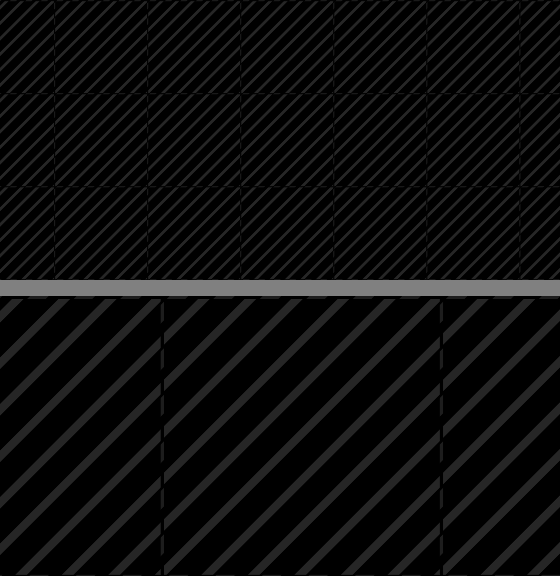
Top, the full canvas; bottom, a detail of the centre.
Write a WebGL 1 fragment shader that draws this pattern.

```glsl
precision highp float;

uniform vec2 u_resolution;

const vec3 BACKGROUND = vec3(0.0);
const vec3 STRIPE_COLOR = vec3(0.15);

const float TILE_SIZE = 0.3323;                  // in canvas heights
const vec2 TILE_ORIGIN = vec2(0.1953, 0.0026);   // from the upper left
const float STRIPES_PER_TILE = 6.0;
const float STRIPE_WIDTH = 0.25;                 // share of one stripe period
const float STRIPE_PHASE = -0.07;
const float SEAM_HALF_WIDTH = 0.006;             // in tile units
const float SEAM_SHIFT = 0.4;                    // in stripe periods
const float SEAM_STRENGTH = 0.75;

// Coverage of diagonal stripes rising to the right
float diagonalStripes(vec2 local, float count, float phase, float width, float blur) {
  float offset = fract((local.x + local.y) * count - phase + 0.5) - 0.5;
  return 1.0 - smoothstep(-blur, blur, abs(offset) - 0.5 * width);
}

// Coverage of the thin band along the tile borders
float seamBand(vec2 local, float halfWidth, float blur) {
  vec2 border = min(local, 1.0 - local);
  float distanceToBorder = min(border.x, border.y);
  return 1.0 - smoothstep(-blur, blur, distanceToBorder - halfWidth);
}

void main() {
  vec2 position = gl_FragCoord.xy / u_resolution.y;
  position.y = 1.0 - position.y;
  vec2 local = fract((position - TILE_ORIGIN) / TILE_SIZE);

  // Half a pixel, in tile units and in stripe periods
  float tileBlur = 0.5 / (u_resolution.y * TILE_SIZE);
  float stripeBlur = tileBlur * STRIPES_PER_TILE * sqrt(2.0);

  float stripes = diagonalStripes(local, STRIPES_PER_TILE, STRIPE_PHASE,
                                  STRIPE_WIDTH, stripeBlur);

  // Displaced, slightly dimmer dashes where tiles meet
  float dashes = SEAM_STRENGTH * diagonalStripes(local, STRIPES_PER_TILE,
                                                 STRIPE_PHASE + SEAM_SHIFT,
                                                 STRIPE_WIDTH * 1.6, stripeBlur);
  float seam = seamBand(local, SEAM_HALF_WIDTH, tileBlur);

  float coverage = mix(stripes, dashes, seam);
  gl_FragColor = vec4(mix(BACKGROUND, STRIPE_COLOR, coverage), 1.0);
}
```
